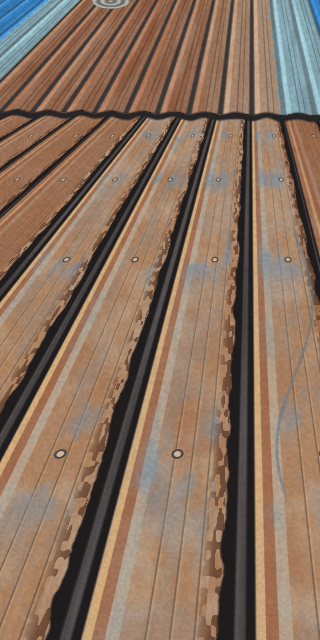
Write a Shadertoy shader that draws this texture.

```glsl
// Weathered corrugated metal roof seen in perspective: two sheets of ribs, each
// fanning out from its own vanishing point, meeting at a dark overlap. Each rib is
// a set of bands across its pitch; noise adds rust, faded blue paint and stains.
#define NEAR_VP vec2(0.784, -0.039)
#define FAR_VP vec2(0.786, -0.534)
#define NEAR_PITCH 0.268
#define FAR_PITCH 0.111
#define ROW_GAP 0.49
#define OVERLAP_Y 0.345
#define RUST_AMOUNT 0.55
#define PAINT_AMOUNT 0.65

const vec3 TAN = vec3(0.66, 0.49, 0.36);
const vec3 PALE = vec3(0.72, 0.63, 0.54);
const vec3 GOLD = vec3(0.83, 0.67, 0.47);
const vec3 RUST = vec3(0.53, 0.33, 0.23);
const vec3 BLACK = vec3(0.12, 0.11, 0.115);
const vec3 STEEL = vec3(0.29, 0.27, 0.27);
const vec3 TEAL = vec3(0.52, 0.65, 0.69);
const vec3 BLUE = vec3(0.22, 0.50, 0.74);
const vec3 FADED = vec3(0.47, 0.55, 0.62);

float hash(vec2 p) {
    vec3 q = fract(vec3(p.xyx) * 0.1031);
    q += dot(q, q.yzx + 33.33);
    return fract((q.x + q.y) * q.z);
}

float noise(vec2 p) {
    vec2 i = floor(p), f = fract(p);
    f = f * f * (3.0 - 2.0 * f);
    return mix(mix(hash(i), hash(i + vec2(1, 0)), f.x),
               mix(hash(i + vec2(0, 1)), hash(i + vec2(1, 1)), f.x), f.y);
}

float fbm(vec2 p) {
    float sum = 0.0, amp = 0.5;
    for (int i = 0; i < 4; i++) {
        sum += amp * noise(p);
        p = p * 2.03 + 17.1;
        amp *= 0.5;
    }
    return sum;
}

// Soft-edged band from a to b, with edge width w
float band(float x, float a, float b, float w) {
    return smoothstep(a - w, a + w, x) - smoothstep(b - w, b + w, x);
}

vec3 nearSheet(vec2 uv, float px) {
    float y = uv.y - NEAR_VP.y, depth = 1.0 / y;
    float slope = (uv.x - NEAR_VP.x) / y;
    float rib = (slope + 0.05) / NEAR_PITCH + 0.08;
    float id = floor(rib), p = fract(rib);
    float w = px / (NEAR_PITCH * y);
    float along = log(y) * 9.0;
    float old = id < -3.5 || id > 0.5 ? 1.0 : 0.0;

    // Sheet colour: long streaks, mottling and rust
    float streak = noise(vec2(slope * 85.0, along * 0.35));
    float mottle = fbm(uv * 9.0 + id);
    vec3 col = mix(TAN, PALE, 0.55 * smoothstep(0.35, 0.75, mottle) + 0.2 * streak);
    col = mix(col, RUST, RUST_AMOUNT * (old * 0.9 + 0.4 * smoothstep(0.5, 0.8, fbm(uv * 5.0 + 31.0))));

    // Raised lip, its shaded side and the worn cream strip
    col = mix(col, mix(GOLD, PALE, streak * 0.4), band(p, 0.295, 0.355, w) * (1.0 - 0.5 * old));
    col = mix(col, RUST * 1.12, 0.65 * band(p, 0.355, 0.43, w));
    col = mix(col, mix(PALE, vec3(0.68, 0.66, 0.61), mottle), 0.85 * band(p, 0.43, 0.51, w) * (1.0 - 0.6 * old));
    col = mix(col, GOLD, 0.5 * band(p, 0.318, 0.33, w));

    // Fold lines on the flat, each dark with a light edge
    for (int i = 0; i < 3; i++) {
        float seam = 0.655 + 0.14 * float(i);
        col = mix(col, STEEL, 0.55 * band(p, seam, seam + 0.011, w));
        col = mix(col, GOLD, 0.4 * band(p, seam + 0.013, seam + 0.024, w));
    }

    // Fastener rows with faded blue paint around them
    float row = (depth - 0.686) / ROW_GAP;
    float rowId = floor(row + 0.5), rowOff = row - rowId;
    float patchy = smoothstep(0.38, 0.68, fbm(vec2(slope * 22.0, along * 1.1) + 7.0));
    float paint = patchy * (0.3 + 0.9 * exp(-rowOff * rowOff * 45.0));
    col = mix(col, FADED, PAINT_AMOUNT * clamp(paint, 0.0, 1.0) * smoothstep(0.3, 0.45, p) * (1.0 - old));
    float boltP = 0.62 + 0.25 * hash(vec2(id, rowId) + 40.0);
    float boltY = 1.0 / (0.686 + ROW_GAP * rowId);
    float bolt = length(vec2((p - boltP) * NEAR_PITCH * y, (y - boltY) * 1.25));
    float size = 0.013 * boltY;
    col = mix(col, STEEL, 1.0 - smoothstep(size - px, size + px, bolt));
    col = mix(col, PALE * 1.12, 1.0 - smoothstep(size * 0.6 - px, size * 0.6 + px, bolt));

    // Damp drips beside the ragged shadow
    float beside = fract(p - 0.08);
    float drip = smoothstep(0.62, 0.68, noise(vec2(slope * 120.0, along * 7.0)) + 0.25 * noise(vec2(along, id)));
    col = mix(col, RUST * 0.62, 0.7 * drip * smoothstep(0.84, 0.97, beside));

    // Shadowed valley with a dull steel ridge inside
    float start = 0.08 + 0.075 * (fbm(vec2(along * 2.2, id * 9.0)) - 0.5);
    float end = mix(0.295, 0.22, old);
    col = mix(col, BLACK, band(p, start, end, w + 0.006));
    col = mix(col, STEEL * (0.8 + 0.4 * streak), band(p, 0.17, mix(0.235, 0.19, old), w + 0.008));
    col = mix(col, STEEL * 1.2, 0.5 * band(p, 0.177, 0.187, w));

    // Loose cable lying over the right-hand sheet
    float cable = abs(uv.x - 0.92 - 0.055 * sin(uv.y * 7.0 + 1.2));
    col = mix(col, FADED * 0.85, 0.6 * (1.0 - smoothstep(0.002, 0.005 + px, cable)) * band(uv.y, 0.72, 1.55, 0.04));
    return col;
}

vec3 farSheet(vec2 uv, float px) {
    float y = uv.y - FAR_VP.y;
    float slope = (uv.x - FAR_VP.x) / y;
    float rib = slope / FAR_PITCH + 0.1;
    float id = floor(rib), p = fract(rib), w = px / (FAR_PITCH * y);
    float grain = fbm(vec2(slope * 45.0, uv.y * 9.0));
    float rusty = (0.3 + 0.9 * grain) * (1.0 - smoothstep(-3.5, 0.5, id) * 0.75);
    vec3 col = mix(PALE * 0.95, RUST, clamp(rusty, 0.0, 1.0));

    // Painted sheets at both sides
    float painted = id > 0.5 || slope < -1.0 ? 1.0 : 0.0;
    col = mix(col, TEAL * (0.85 + 0.3 * grain), painted);
    if (slope < -1.19 || slope > 0.33) col = BLUE * (0.85 + 0.3 * grain);

    col = mix(col, col * 1.22, band(p, 0.22, 0.38, w));
    col = mix(col, col * 0.72, band(p, 0.62, 0.66, w) + band(p, 0.80, 0.83, w));
    return mix(col, STEEL * 0.8, band(p, 0.02, 0.19, w + 0.02) * (1.0 - 0.6 * painted));
}

void mainImage(out vec4 fragColor, in vec2 fragCoord) {
    vec2 uv = fragCoord / iResolution.xy;
    uv = vec2(uv.x, 2.0 * (1.0 - uv.y));
    float px = 0.8 / iResolution.x;

    // Sheets meet at a scalloped, shadowed overlap
    float ribs = (uv.x - FAR_VP.x) / (OVERLAP_Y - FAR_VP.y) / FAR_PITCH;
    float edge = OVERLAP_Y + 0.012 * uv.x + 0.004 * cos(6.2832 * ribs);
    vec3 col = uv.y < edge ? farSheet(uv, px) : nearSheet(uv, px);
    col = mix(col, BLACK * 1.3, band(uv.y, edge, edge + 0.017 + 0.006 * noise(uv * 30.0), px * 2.0));

    // Round vent at the top edge
    float vent = length((uv - vec2(0.346, 0.004)) / vec2(0.058, 0.023));
    col = mix(col, vec3(0.7, 0.7, 0.68) * (0.8 + 0.2 * cos(vent * 14.0)), 1.0 - smoothstep(0.95, 1.05, vent));

    col *= 0.95 + 0.1 * noise(uv * 140.0);
    fragColor = vec4(col, 1.0);
}
```
